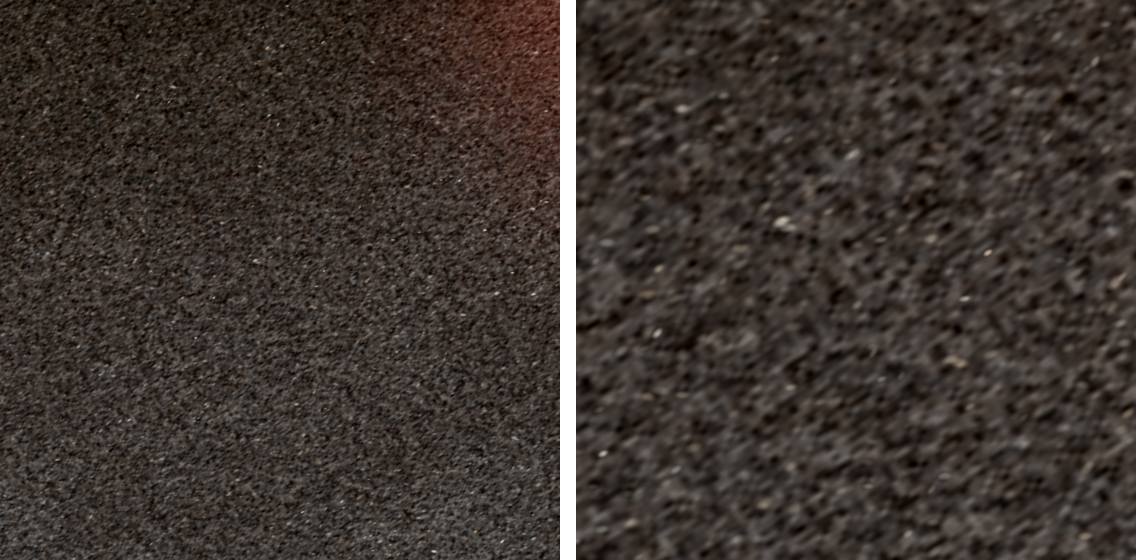
Left, the full canvas; right, a detail of the centre.
A three.js fragment shader for this texture:

```glsl
// Dark, grainy stone surface: slanted fine noise forms the grain, jittered
// elliptical flecks add the pale chips, and broad gradients tint the whole
// from brown shadow at the top to cool grey below, with a red corner glow.
varying vec2 vUv;

float hash(vec2 p) {
  vec3 q = fract(p.xyx * vec3(0.1031, 0.1030, 0.0973));
  q += dot(q, q.yzx + 33.33);
  return fract((q.x + q.y) * q.z);
}

float noise(vec2 p) {
  vec2 cell = floor(p);
  vec2 f = fract(p);
  f = f * f * (3.0 - 2.0 * f);
  float low = mix(hash(cell), hash(cell + vec2(1.0, 0.0)), f.x);
  float high = mix(hash(cell + vec2(0.0, 1.0)), hash(cell + 1.0), f.x);
  return mix(low, high, f.y);
}

vec2 rotate(vec2 p, float angle) {
  float c = cos(angle);
  float s = sin(angle);
  return vec2(c * p.x + s * p.y, c * p.y - s * p.x);
}

// Pale chips, one per cell, most of them faint and a few bright
vec3 flecks(vec2 p, float density, float rarity, float seed) {
  vec2 cell = floor(p * density);
  vec3 light = vec3(0.0);
  for (int y = -1; y <= 1; y++) {
    for (int x = -1; x <= 1; x++) {
      vec2 id = cell + vec2(float(x), float(y));
      vec2 key = id + seed;
      vec2 center = id + vec2(hash(key + 11.3), hash(key + 47.9));
      vec2 d = rotate(p - center / density, 1.1 * (hash(key + 71.7) - 0.5));
      vec2 size = vec2(0.0062, 0.0034) * (0.65 + 0.6 * hash(key + 5.1));
      float shape = 1.0 - smoothstep(0.15, 1.0, length(d / size));
      float brightness = pow(hash(key + 29.4), rarity);
      vec3 warm = vec3(1.05, 0.95, 0.78);
      vec3 cool = vec3(0.92, 1.02, 1.03);
      light += shape * brightness * mix(warm, cool, hash(key + 91.2));
    }
  }
  return light;
}

void main() {
  vec2 uv = vUv;
  vec2 slanted = rotate(uv, 0.4) + 3.0;

  // Broad shading and soft patches
  float patches = 0.6 * noise(slanted * vec2(5.0, 9.0)) + 0.4 * noise(slanted * vec2(14.0, 22.0));
  float shadow = smoothstep(0.5, 1.0, uv.y - 0.18 * uv.x + 0.06);
  float coolness = smoothstep(0.75, 0.0, uv.y) * (0.45 + 0.7 * patches);
  vec3 color = mix(vec3(0.222, 0.188, 0.170), vec3(0.168, 0.136, 0.104), shadow);
  color = mix(color, vec3(0.238, 0.223, 0.210), 0.85 * coolness);
  color += 0.045 * (patches - 0.5);

  // Red glow in the upper right corner and along the edge below it
  float glow = exp(-7.0 * dot(uv - 1.0, uv - 1.0) * 2.2);
  float edge = smoothstep(0.8, 1.0, uv.x) * smoothstep(0.35, 0.75, uv.y);
  color += vec3(0.145, 0.040, 0.030) * glow + vec3(0.025, 0.004, 0.0) * edge;

  // Fine grain, drawn out along the slant
  float coarse = noise(slanted * vec2(120.0, 205.0));
  float fine = noise(rotate(uv, 0.6) * vec2(195.0, 300.0) + 400.0);
  float grain = 0.5 * coarse + 0.5 * fine - 0.5;
  float contrast = 0.34 + 0.08 * patches - 0.06 * shadow;
  color += contrast * (grain + 0.5 * grain * abs(grain));

  // Slight colour variation between grains
  float hue = noise(slanted * vec2(75.0, 110.0) + 900.0) - 0.5;
  color += hue * vec3(0.022, -0.004, -0.020);

  // Common faint chips and rare bright ones
  float cover = (0.65 + 0.7 * patches) * (1.0 - 0.35 * shadow);
  color += 0.24 * cover * flecks(slanted, 85.0, 4.0, 10.0);
  color += 0.55 * cover * flecks(slanted, 45.0, 22.0, 300.0);

  gl_FragColor = vec4(clamp(color, 0.0, 1.0), 1.0);
}
```
